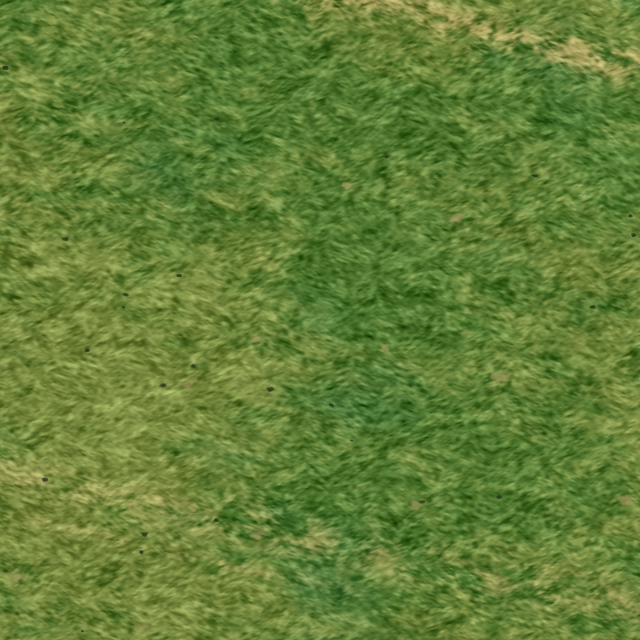
Give the GLSL for this texture, as a WebGL 1 fragment shader.

```glsl
precision highp float;

uniform vec2 u_resolution;

const vec3 LUSH = vec3(0.335, 0.490, 0.205);
const vec3 COOL = vec3(0.270, 0.460, 0.235);
const vec3 OLIVE = vec3(0.440, 0.510, 0.220);
const vec3 DRY = vec3(0.660, 0.610, 0.360);
const vec3 SOIL = vec3(0.130, 0.180, 0.090);
const vec3 STRAW = vec3(0.660, 0.600, 0.390);
const vec3 LIGHT_TINT = vec3(1.0, 0.98, 0.85);

const float BAND_SLOPE = 0.23;             // fall of the mowing bands
const vec2 PATCH_SCALE = vec2(2.2, 6.0);   // along and across the bands
const vec2 CLUMP_SCALE = vec2(22.0, 38.0);
const vec2 BLADE_SCALE = vec2(85.0, 190.0);
const float BLADE_TILT = 0.32;             // radians either side of level
const float BLADE_CONTRAST = 0.46;
const float CLUMP_CONTRAST = 0.12;
const float PATCH_CONTRAST = 0.10;

float hash(vec2 p) {
  vec3 q = fract(p.xyx * 0.1031);
  q += dot(q, q.yzx + 33.33);
  return fract((q.x + q.y) * q.z);
}

float noise(vec2 p) {
  vec2 cell = floor(p);
  vec2 f = fract(p);
  f = f * f * (3.0 - 2.0 * f);
  float low = mix(hash(cell), hash(cell + vec2(1.0, 0.0)), f.x);
  float high = mix(hash(cell + vec2(0.0, 1.0)), hash(cell + 1.0), f.x);
  return mix(low, high, f.y);
}

float fbm(vec2 p) {
  float sum = 0.0;
  float weight = 0.5;
  for (int i = 0; i < 4; i++) {
    sum += weight * noise(p);
    p = p * 2.1 + vec2(17.3, 9.1);
    weight *= 0.5;
  }
  return sum / 0.9375;
}

vec2 rotate(vec2 p, float angle) {
  float c = cos(angle);
  float s = sin(angle);
  return vec2(c * p.x + s * p.y, c * p.y - s * p.x);
}

// Centred blade texture: coarse, medium and fine strokes on one tilt
float blades(vec2 p, float tilt, float seed) {
  vec2 q = rotate(p, tilt) * BLADE_SCALE + 300.0 + seed;
  return 0.50 * noise(q) + 0.30 * noise(q * 0.5 + 71.0)
       + 0.34 * noise(q * 1.8 + 33.0) - 0.57;
}

// Soft streak centred on one band position
float streak(float across, float centre, float width) {
  float d = (across - centre) / width;
  return exp(-d * d);
}

// Sparse ragged spots, at most one in each grid cell
float spots(vec2 p, float grid, float share, float radius, float seed) {
  vec2 q = p * grid;
  vec2 cell = floor(q) + seed;
  vec2 centre = 0.3 + 0.4 * vec2(hash(cell + 3.1), hash(cell + 8.7));
  vec2 d = (fract(q) - centre) * vec2(0.75, 1.2);
  float size = radius * (0.6 + 0.6 * hash(cell + 5.3));
  float ragged = length(d) + radius * (noise(p * 190.0 + seed) - 0.5);
  return step(hash(cell), share) * (1.0 - smoothstep(0.4 * size, 1.3 * size, ragged));
}

void main() {
  vec2 p = gl_FragCoord.xy / u_resolution.y;
  float across = p.y + BAND_SLOPE * p.x;
  vec2 band = vec2(p.x, across);

  // Broad patches and smaller clumps
  float wear = fbm(band * PATCH_SCALE + vec2(4.7, 2.3));
  float chill = fbm(band * vec2(3.5, 8.0) + vec2(31.0, 57.0));
  float clump = fbm(band * CLUMP_SCALE + 90.0);

  // Blades lean one way or the other from place to place
  float lean = smoothstep(0.3, 0.7, noise(p * 28.0 + 12.0));
  float grain = mix(blades(p, -BLADE_TILT, 0.0), blades(p, BLADE_TILT, 150.0), lean);

  // Dry streaks along the bands, broken up by clumps
  float bent = across + 0.05 * (fbm(band * vec2(5.0, 9.0) + 40.0) - 0.5);
  float dry = streak(bent, 1.125, 0.028) * smoothstep(0.25, 0.6, p.x)
            + 0.55 * streak(bent, 0.275, 0.030)
            + 0.50 * streak(bent, 0.205, 0.010) * (1.0 - smoothstep(0.35, 0.65, p.x));
  dry *= smoothstep(0.25, 0.75, clump + 0.6 * grain);

  // Turf colour
  float hue = wear + 0.45 * (clump - 0.5) + 0.25 * grain;
  vec3 color = mix(LUSH, OLIVE, smoothstep(0.28, 0.72, hue));
  color = mix(color, COOL, 0.65 * smoothstep(0.52, 0.78, chill) * (1.0 - smoothstep(0.4, 0.65, wear)));
  color = mix(color, DRY, clamp(dry, 0.0, 0.85));

  // Light and shade
  float shade = BLADE_CONTRAST * grain + CLUMP_CONTRAST * (clump - 0.5)
              + PATCH_CONTRAST * (wear - 0.5);
  color += shade * LIGHT_TINT;

  // Bare straw spots and dark gaps
  color = mix(color, STRAW, 0.6 * spots(p, 16.0, 0.045, 0.13, 20.0));
  color = mix(color, SOIL, 0.8 * spots(p, 34.0, 0.022, 0.13, 60.0));

  gl_FragColor = vec4(clamp(color, 0.0, 1.0), 1.0);
}
```
